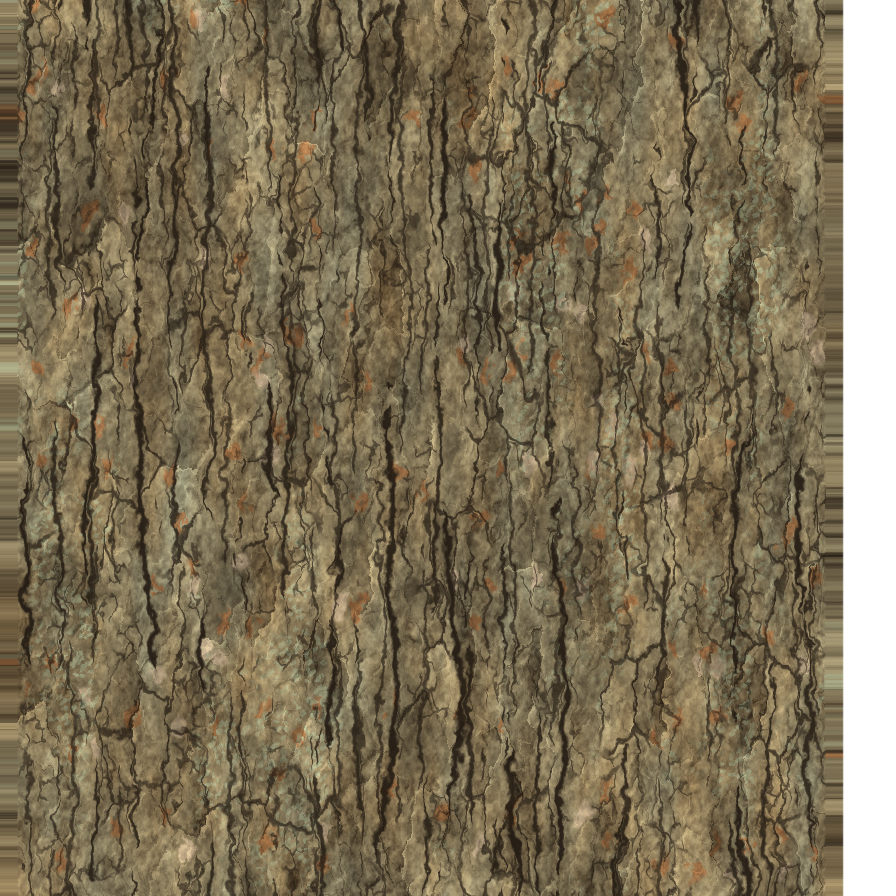
Reproduce this texture procedurally as a WebGL 1 fragment shader.

```glsl
precision highp float;
// Weathered tree bark: stretched cellular plates lit from the upper left,
// split by short ragged fissures and crinkles, dusted with lichen and rust.
// The side margins smear the bark sideways, beside a plain white strip.
uniform vec2 u_resolution;

const vec3 SHADOW = vec3(0.22, 0.175, 0.115);
const vec3 PALE_BARK = vec3(0.75, 0.685, 0.515);
const vec3 CREVICE = vec3(0.13, 0.10, 0.07);
const vec3 SMUDGE = vec3(0.39, 0.35, 0.26);
const vec3 LICHEN = vec3(0.62, 0.65, 0.52);
const vec3 RUST = vec3(0.58, 0.37, 0.21);
const vec3 BARE_WOOD = vec3(0.79, 0.69, 0.57);

const float BARK_LEFT = 0.019;
const float BARK_RIGHT = 0.922;
const float STRIP_START = 0.941;

float hash(vec2 p) {
  vec3 q = fract(p.xyx * 0.1031);
  q += dot(q, q.yzx + 33.33);
  return fract((q.x + q.y) * q.z);
}

float noise(vec2 p) {
  vec2 cell = floor(p);
  vec2 f = fract(p);
  f = f * f * (3.0 - 2.0 * f);
  float low = mix(hash(cell), hash(cell + vec2(1.0, 0.0)), f.x);
  float high = mix(hash(cell + vec2(0.0, 1.0)), hash(cell + 1.0), f.x);
  return mix(low, high, f.y);
}

// Layered noise, centred on zero
float layers(vec2 p) {
  float sum = 0.0;
  float amplitude = 0.5;
  for (int i = 0; i < 4; i++) {
    sum += amplitude * (noise(p) - 0.5);
    p = p * 2.03 + 17.3;
    amplitude *= 0.55;
  }
  return sum;
}

// Cellular noise: nearest distance, second distance, cell key
vec3 cells(vec2 p) {
  vec2 base = floor(p);
  vec3 found = vec3(8.0, 8.0, 0.0);
  for (int j = -1; j <= 1; j++) {
    for (int i = -1; i <= 1; i++) {
      vec2 cell = base + vec2(float(i), float(j));
      vec2 site = cell + vec2(hash(cell), hash(cell + 71.7));
      float d = distance(p, site);
      if (d < found.x) found = vec3(d, found.x, hash(cell + 31.3));
      else found.y = min(found.y, d);
    }
  }
  return found;
}

// Broken vertical cracks, one wandering line per column
float fissure(vec2 p, float count, float width, float seed) {
  float x = p.x * count;
  float column = floor(x);
  float key = hash(vec2(column, seed));
  float centre = 0.25 + 0.5 * noise(vec2(p.y * 5.0, key * 90.0));
  float run = noise(vec2(p.y * 6.5 + key * 50.0, column + seed));
  float chew = noise(vec2(p.y * 60.0, key * 70.0)) - 0.5;
  float opening = smoothstep(0.5, 0.9, run + 0.35 * chew);
  float halfWidth = width * opening;
  float d = abs(fract(x) - centre) / count;
  return (1.0 - smoothstep(halfWidth * 0.3, halfWidth + 0.0013, d)) * smoothstep(0.0, 0.2, opening);
}

// Short crinkles along some of the cell borders
float crinkle(vec2 p, vec2 scale, float width, float threshold) {
  vec3 c = cells(p * scale);
  float present = smoothstep(threshold, threshold + 0.2, noise(p * scale * 0.9 + 61.0));
  return present * (1.0 - smoothstep(width * 0.25, width, c.y - c.x));
}

// Raised plates with smaller flakes on top
float height(vec2 p) {
  vec3 plate = cells(p * vec2(27.0, 11.0));
  vec3 flake = cells(p * vec2(72.0, 38.0));
  float rim = smoothstep(0.0, 0.2, plate.y - plate.x);
  return 0.4 * plate.z + 0.15 * rim + 0.32 * flake.z + 0.9 * layers(p * vec2(80.0, 48.0));
}

// Scattered chips: share of cells filled, with soft outlines
float chips(vec2 p, float share, float radius) {
  vec3 c = cells(p);
  return step(c.z, share) * (1.0 - smoothstep(radius * 0.5, radius, c.x));
}

vec3 bark(vec2 p) {
  float ragged = layers(p * vec2(48.0, 36.0) + 5.0);
  float frayed = layers(p * vec2(110.0, 85.0) + 51.0);
  vec2 q = p + vec2(0.018 * layers(p * vec2(13.0, 9.0)) + 0.017 * ragged + 0.009 * frayed,
                    0.024 * ragged - 0.012 * frayed);

  // Tone from grain, plates and relief
  float relief = height(q) - height(q + vec2(-0.0018, 0.0026));
  float tone = 0.54 + 0.7 * layers(q * vec2(40.0, 14.0)) + 0.6 * layers(p * vec2(180.0, 130.0));
  tone += 0.24 * (cells(q * vec2(27.0, 11.0)).z - 0.5) + 0.75 * clamp(relief, -0.5, 0.35);
  vec3 colour = mix(SHADOW, PALE_BARK, clamp(tone, 0.0, 1.1));

  // Warm and grey weathering
  float warmth = layers(p * vec2(30.0, 9.0) + 40.0);
  colour *= 1.0 + warmth * vec3(0.16, -0.02, -0.22);
  float stain = smoothstep(0.1, 0.22, layers(q * vec2(24.0, 12.0) + 80.0));
  colour = mix(colour, SMUDGE * (0.65 + 0.7 * tone), 0.5 * stain);

  // Coloured flecks and lichen dust in vertical bands
  float rust = chips(q * vec2(75.0, 36.0) + 7.0 * frayed * vec2(0.2, 0.1), 0.045, 0.6);
  colour = mix(colour, RUST * (0.55 + 0.8 * tone), 0.7 * rust);
  float bare = chips(q * vec2(58.0, 36.0) + 9.0, 0.025, 0.6);
  colour = mix(colour, BARE_WOOD * (0.55 + 0.7 * tone), 0.65 * bare);
  float band = smoothstep(0.03, 0.2, layers(p * vec2(12.0, 2.8) + 23.0) + 0.35 * ragged);
  float dust = chips((p + 0.012 * frayed) * vec2(180.0, 170.0), 0.4, 0.75);
  colour = mix(colour, LICHEN * (0.6 + 0.65 * tone), 0.65 * band * dust);

  // Deep cracks over fine ones and crinkled plate borders
  float crack = max(fissure(q, 15.0, 0.0048, 3.0), 0.9 * fissure(q + 0.37, 24.0, 0.0034, 11.0));
  crack = max(crack, 0.75 * fissure(q + 0.71, 41.0, 0.0024, 29.0));
  crack = max(crack, 0.75 * crinkle(q, vec2(27.0, 11.0), 0.09, 0.5));
  crack = max(crack, 0.6 * crinkle(q, vec2(72.0, 38.0), 0.2, 0.58));
  return mix(colour, CREVICE, 0.9 * crack);
}

void main() {
  vec2 uv = gl_FragCoord.xy / u_resolution;
  float pixel = 1.0 / u_resolution.x;
  vec3 colour = bark(vec2(clamp(uv.x, BARK_LEFT, BARK_RIGHT), uv.y));
  float strip = smoothstep(STRIP_START - pixel, STRIP_START + pixel, uv.x);
  gl_FragColor = vec4(mix(colour, vec3(1.0), strip), 1.0);
}
```
